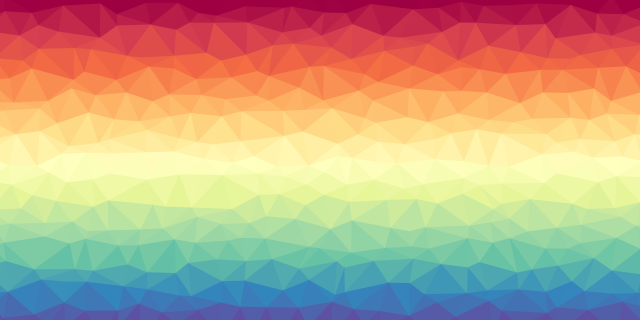
Write a Shadertoy shader that draws this background.

```glsl
const vec2 CELL = vec2(0.082, 0.067);   // mesh spacing, in canvas heights
const float JITTER = 0.8;               // vertex scatter, as a share of a cell
const float RAMP_SHIFT = 0.012;         // lowers the colour ramp slightly
const int STOPS = 11;
const vec3 RAMP[STOPS] = vec3[STOPS](   // top to bottom
    vec3(0.620, 0.004, 0.259), vec3(0.835, 0.243, 0.310),
    vec3(0.957, 0.427, 0.263), vec3(0.992, 0.682, 0.380),
    vec3(0.996, 0.878, 0.545), vec3(1.000, 1.000, 0.749),
    vec3(0.902, 0.961, 0.596), vec3(0.671, 0.867, 0.643),
    vec3(0.400, 0.761, 0.647), vec3(0.196, 0.533, 0.741),
    vec3(0.369, 0.310, 0.635));

vec2 hash2(vec2 p) {
    vec2 q = vec2(dot(p, vec2(127.1, 311.7)), dot(p, vec2(269.5, 183.3)));
    return fract(sin(q) * 43758.5453);
}

float cross2(vec2 a, vec2 b) {
    return a.x * b.y - a.y * b.x;
}

vec2 meshVertex(vec2 id) {
    return (id + 0.5 + JITTER * (hash2(id) - 0.5)) * CELL;
}

vec3 rampColor(float height) {
    float t = clamp(1.0 - height - RAMP_SHIFT, 0.0, 1.0) * float(STOPS - 1);
    int i = min(int(t), STOPS - 2);
    return mix(RAMP[i], RAMP[i + 1], t - float(i));
}

// Signed distance to the line a-b, positive on its left
float edgeDistance(vec2 p, vec2 a, vec2 b) {
    return cross2(normalize(b - a), p - a);
}

// Flat facet coloured at its centroid; alpha holds the coverage
vec4 facet(vec2 p, vec2 a, vec2 b, vec2 c, float pixel) {
    float d = min(edgeDistance(p, a, b),
              min(edgeDistance(p, b, c), edgeDistance(p, c, a)));
    float coverage = clamp(d / pixel + 0.5, 0.0, 1.0);
    return vec4(rampColor((a.y + b.y + c.y) / 3.0), 1.0) * coverage;
}

// Delaunay test: true if the quad should be split along b-d
bool splitAlongBD(vec2 a, vec2 b, vec2 c, vec2 d) {
    vec2 ab = b - a, ad = d - a, cd = d - c, cb = b - c;
    return cross2(ab, ad) * dot(cd, cb) + dot(ab, ad) * cross2(cd, cb) >= 0.0;
}

void mainImage(out vec4 fragColor, in vec2 fragCoord) {
    float pixel = 1.0 / iResolution.y;
    vec2 p = fragCoord * pixel;
    vec2 home = floor(p / CELL - 0.5);

    // Blend the facets of all nearby cells by coverage
    vec4 sum = vec4(0.0);
    for (int y = -1; y <= 1; y++) {
        for (int x = -1; x <= 1; x++) {
            vec2 id = home + vec2(x, y);
            vec2 a = meshVertex(id);
            vec2 b = meshVertex(id + vec2(1, 0));
            vec2 c = meshVertex(id + vec2(1, 1));
            vec2 d = meshVertex(id + vec2(0, 1));
            if (splitAlongBD(a, b, c, d)) {
                sum += facet(p, a, b, d, pixel) + facet(p, b, c, d, pixel);
            } else {
                sum += facet(p, a, b, c, pixel) + facet(p, a, c, d, pixel);
            }
        }
    }
    vec3 color = sum.a > 0.0 ? sum.rgb / sum.a : rampColor(p.y);
    fragColor = vec4(color, 1.0);
}
```
